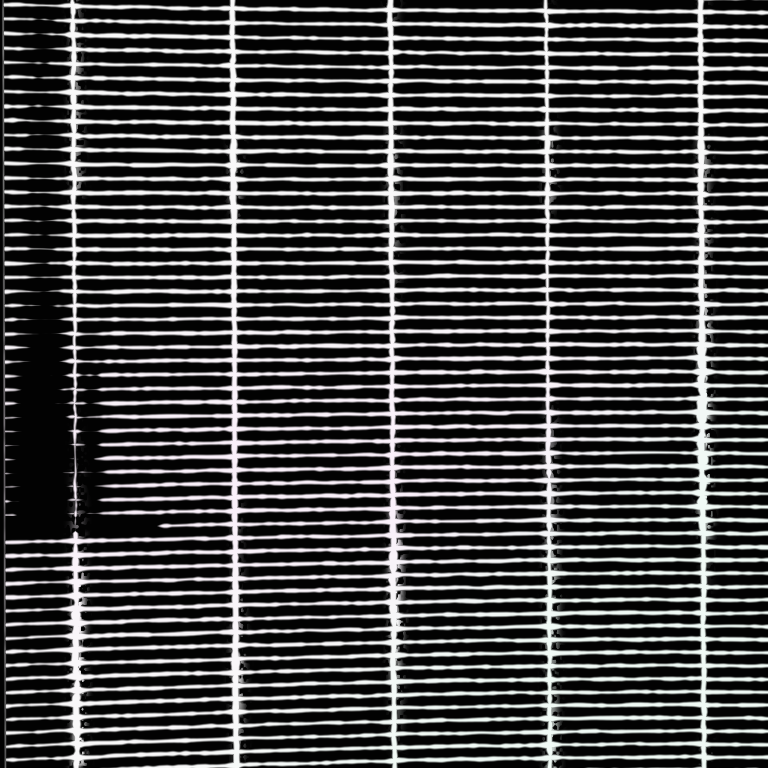
This pattern is drawn by a Shadertoy shader. Its source:

```glsl
// Stacked pale slats on black, split by five rough upright seams.
// Rows come from one warped phase; seams from a loop with their own wear.
// Noise frays the edges, and a dark stain eats the slats at the left.

float hash(vec2 p) {
    p = fract(p * vec2(0.1031, 0.1030));
    p += dot(p, p.yx + 33.33);
    return fract((p.x + p.y) * p.x * 7.13 + p.y * 5.7);
}

float noise(vec2 p) {
    vec2 i = floor(p), f = fract(p);
    f = f * f * (3.0 - 2.0 * f);
    return mix(mix(hash(i), hash(i + vec2(1, 0)), f.x),
               mix(hash(i + vec2(0, 1)), hash(i + vec2(1, 1)), f.x), f.y);
}

// Soft stripe: 1 inside halfWidth, fading over softness on both sides
float stripe(float dist, float halfWidth, float softness) {
    return 1.0 - smoothstep(halfWidth - softness, halfWidth + softness, abs(dist));
}

float bump(float x, float centre, float width) {
    float t = (x - centre) / width;
    return exp(-t * t);
}

// Dark stain at the left, ending in a short level smear
float stainAt(vec2 p) {
    float above = 1.0 - smoothstep(0.685, 0.695, p.y);
    float heavy = smoothstep(0.3, 0.62, p.y) * above;
    float grain = 0.5 * noise(p * vec2(55, 32)) + 0.5 * noise(p * vec2(120, 90));
    float core = bump(p.x, 0.056, 0.024 + 0.015 * heavy)
               * mix(0.2 + 0.25 * above, 1.6, heavy) * (0.5 + grain);
    float side = 1.2 * bump(p.x, 0.118, 0.015) * heavy * grain;
    float smear = 1.8 * stripe(p.y - 0.683, 0.009, 0.003)
                * (1.0 - smoothstep(0.19, 0.215, p.x));
    return core + side + smear;
}

void mainImage(out vec4 fragColor, in vec2 fragCoord) {
    vec2 p = fragCoord / iResolution.y;
    p.y = 1.0 - p.y; // measured down from the top
    float soft = max(0.0018, 0.8 / iResolution.y);
    float stain = stainAt(p);

    // Per seam: wear centre, wear extent, wear strength, half width
    vec4 seams[5] = vec4[5](
        vec4(0.86, 0.17, 0.9, 0.0026), vec4(0.87, 0.13, 0.5, 0.0036),
        vec4(0.77, 0.13, 0.9, 0.0032), vec4(0.90, 0.16, 0.3, 0.0024),
        vec4(0.55, 0.12, 1.3, 0.0034));

    float seamLight = 0.0, flare = 0.0, column = 0.0;
    for (int i = 0; i < 5; i++) {
        float k = float(i);
        vec4 seam = seams[i];
        float centre = 0.095 + k * (0.209 - 0.0012 * k) + 0.0052 * p.y
                     + 0.002 * (noise(vec2(p.y * 70.0, k * 7.0)) - 0.5);
        float d = p.x - centre;
        column += step(0.0, d);

        // Wear fattens the seam, scatters flecks and opens a groove
        float wear = seam.z * bump(p.y, seam.x, seam.y)
                   + 0.4 * smoothstep(0.5, 0.85, noise(vec2(p.y * 9.0, k * 13.0 + 3.0)));
        float halfWidth = seam.w + 0.0035 * wear * noise(vec2(p.y * 130.0, k * 5.0))
                        + 0.0012 * (noise(vec2(p.y * 190.0, k + 40.0)) - 0.5)
                        - 0.0022 * min(stain, 1.5);
        float light = stripe(d, halfWidth, soft);
        float groove = stripe(d - 0.0042, 0.0006, 0.0016)
                     * smoothstep(0.35, 0.6, noise(vec2(p.y * 80.0, k * 3.0)));
        light *= 1.0 - 0.7 * min(wear, 1.0) * groove;
        float flecks = smoothstep(0.5, 0.72, noise(p * vec2(260, 210)));
        light = max(light, flecks * min(wear * 1.3, 1.0) * bump(d, 0.003, 0.009));
        seamLight = max(seamLight, light);
        flare += (0.0013 + 0.0012 * wear) * bump(d, 0.0, 0.009);
    }

    // Row phase: slats tilt toward the left and tighten downward
    float tilt = mix(-0.010, 0.022, p.y) * ((1.0 - p.x) * (1.0 - p.x) - 0.25);
    float y = p.y - tilt - 0.013 + 0.0014 * (hash(vec2(column, 9.0)) - 0.5);
    float phase = y * (53.9 + 2.4 * y);
    float row = round(phase);
    float rowDist = (phase - row) / (53.9 + 4.8 * y);
    rowDist += 0.0013 * (noise(vec2(p.x * 40.0 + column * 9.0, row * 3.0)) - 0.5);

    float rowHalf = 0.0023 + flare
                  + 0.0013 * (noise(vec2(p.x * 120.0, row * 5.0 + 2.0)) - 0.5)
                  + 0.0005 * (hash(vec2(row, column + 20.0)) - 0.5)
                  - 0.0045 * stain;
    float slatLight = stripe(rowDist, rowHalf, soft);

    // Thin border at the left, with nothing beyond it
    float edge = p.x - 0.004 - 0.003 * p.y;
    slatLight *= smoothstep(-0.001, 0.002, edge);
    float border = 0.65 * stripe(edge, 0.0009, 0.0015) * (0.5 + 0.5 * noise(p * 60.0));

    // Faint lilac in the middle, faint green toward the lower right
    vec3 tint = mix(vec3(0.975), vec3(0.98, 0.94, 0.98), bump(p.y, 0.62, 0.2));
    tint = mix(tint, vec3(0.94, 0.98, 0.96), smoothstep(1.15, 1.6, p.x + p.y));
    float light = max(max(seamLight, slatLight), border);
    fragColor = vec4(mix(vec3(0.006), tint, light), 1.0);
}
```
